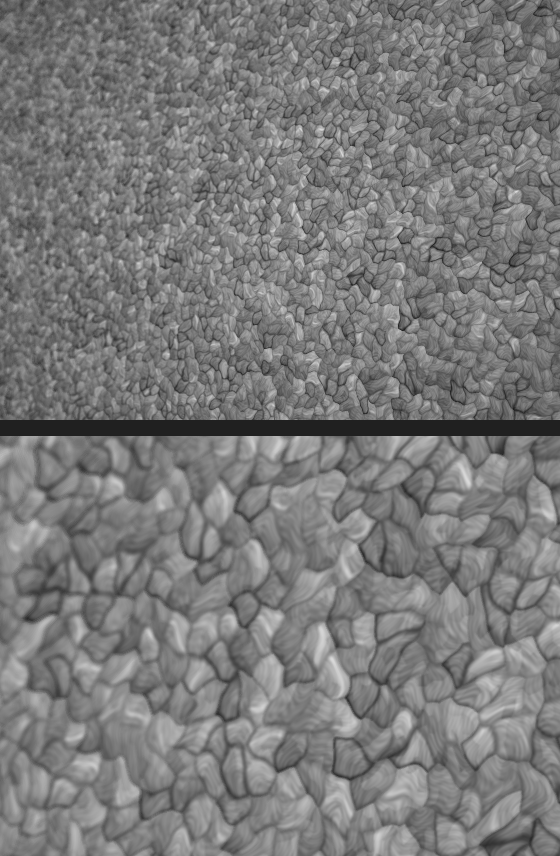
Top: the whole. Bottom: its middle third, enlarged.
This texture is drawn by a Shadertoy shader. Its source:

```glsl
vec2 hash2(vec2 cell) {
    vec3 h = fract(cell.xyx * vec3(0.1031, 0.1030, 0.0973));
    h += dot(h, h.yzx + 33.33);
    return fract((h.xx + h.yz) * h.zy);
}

// Cellular noise: returns the nearest and second distances and the offset from the nearest centre
vec4 cellular(vec2 q, out vec2 id) {
    vec2 base = floor(q), offset = vec2(0.0);
    float nearest = 9.0, second = 9.0;
    for (int y = -1; y <= 1; y++)
    for (int x = -1; x <= 1; x++) {
        vec2 cell = base + vec2(x, y);
        vec2 d = q - cell - 0.1 - 0.8 * hash2(cell);
        float dist = length(d);
        if (dist < nearest) {
            second = nearest;
            nearest = dist;
            offset = d;
            id = cell;
        } else {
            second = min(second, dist);
        }
    }
    return vec4(nearest, second, offset);
}

// Distance measure along the floor, growing towards the near lower right
float nearness(vec2 p) {
    return dot(p, vec2(0.94, -0.34)) + 1.85;
}

// Perspective map from the canvas to the carpet plane
vec2 carpetPlane(vec2 p) {
    float near = nearness(p);
    float across = dot(p - vec2(0.67, 0.5), vec2(0.34, 0.94));
    return vec2(-255.0, 83.0 * across) / near + 200.0;
}

// Relief and tone of the yarn loops, centred on zero
float yarn(vec2 q) {
    q += 0.22 * sin(q.yx * 1.7 + 1.3 * sin(q * 0.6)) + 0.06 * sin(q.yx * 6.1);
    vec2 id, tuftId;
    vec4 loop = cellular(q, id);
    vec2 rnd = hash2(id + 71.0);
    vec2 d = loop.zw;

    // Rounded loop with gaps of uneven depth
    float gap = 1.0 - smoothstep(0.0, 0.3, loop.y - loop.x);
    float tone = 0.15 * (rnd.x - 0.5) + 0.11 * dot(d, vec2(0.35, 0.94));
    tone -= gap * mix(0.04, 0.24, rnd.y * rnd.y) - 0.03;

    // Curved strands wound around each loop
    float angle = 6.283 * rnd.y;
    vec2 bend = d - 0.75 * vec2(cos(angle), sin(angle));
    float arc = length(bend);
    float strands = sin(arc * 27.0 + 2.0 * sin(d.x * 7.0 + angle))
                  + 0.7 * sin(arc * 51.0 + 5.0 * sin(d.y * 5.0 + angle));
    tone += 0.026 * strands * (1.0 - 0.5 * gap);

    // Pale crescents on some loops
    float crescent = smoothstep(0.16, 0.0, abs(arc - 0.95));
    tone += 0.13 * crescent * smoothstep(0.5, 0.95, rnd.x) * (1.0 - gap);

    // Small tufts breaking up the loops
    vec4 tuft = cellular(q * vec2(2.7, 2.2) + 40.0, tuftId);
    tone += 0.11 * (hash2(tuftId).x - 0.5) + 0.06 * (0.4 - tuft.x);
    return tone;
}

void mainImage(out vec4 fragColor, in vec2 fragCoord) {
    vec2 p = fragCoord / iResolution.y;
    float focus = smoothstep(1.6, 2.45, nearness(p));

    // Lens blur over a spiral of samples
    float radius = mix(0.0052, 0.0011, focus);
    float relief = 0.0;
    for (int i = 0; i < 16; i++) {
        float k = float(i) + 0.5;
        vec2 lens = sqrt(k / 16.0) * vec2(cos(k * 2.39996), sin(k * 2.39996));
        relief += yarn(carpetPlane(p + radius * lens)) / 16.0;
    }

    // Worn patches and darker corners
    vec2 q = carpetPlane(p);
    float patches = sin(q.x * 0.31 + 2.0 * sin(q.y * 0.17)) * sin(q.y * 0.37 + sin(q.x * 0.23));
    vec2 fromCentre = (fragCoord / iResolution.xy - vec2(0.54, 0.47)) * vec2(1.1, 1.0);
    float light = 1.06 - 0.42 * dot(fromCentre, fromCentre);

    float grey = (0.475 + 0.012 * patches + relief * mix(1.3, 1.05, focus)) * light;
    fragColor = vec4(vec3(clamp(grey, 0.0, 1.0)), 1.0);
}
```
